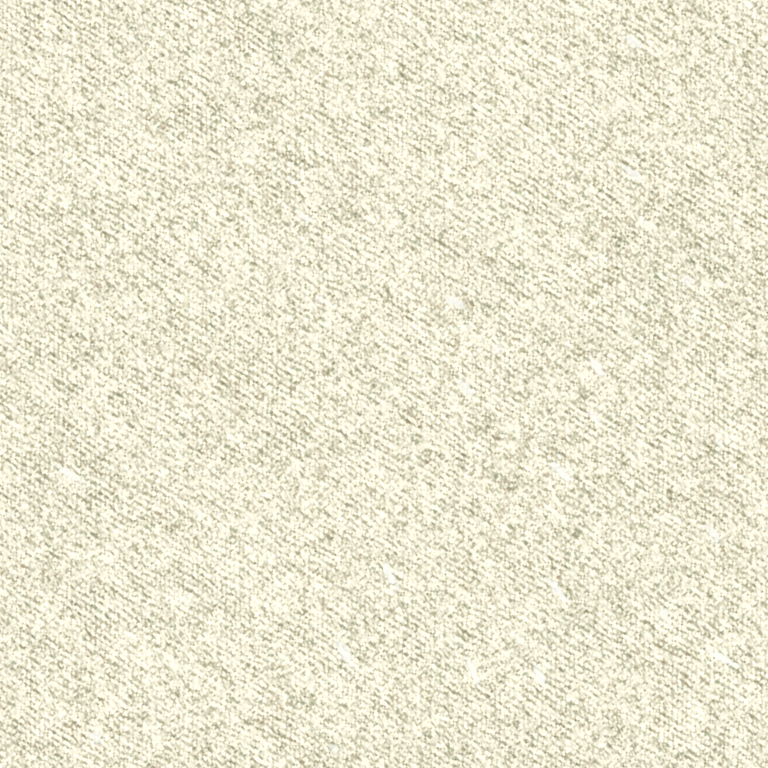
Give the GLSL for this texture, as a Shadertoy shader.

```glsl
// Cream cotton twill: fine diagonal ribs, shaded pits and a few pale slubs.

#define TWILL_RIBS 122.0    // diagonal ribs per canvas height
#define WARP_YARNS 165.0    // upright yarns per canvas width
#define TWILL_ANGLE 0.54    // downward slope of the ribs, in radians
#define GRAIN_SCALE 350.0   // fibre specks per canvas
#define CONTRAST 1.08       // strength of light and shade
#define SLUB_CELLS 8.0      // slub grid cells per canvas
#define SLUB_SHARE 0.45     // share of cells that hold a slub
#define CREAM vec3(0.950, 0.931, 0.843)

const float TAU = 6.2831853;

// Integer hash of a lattice cell, two values in 0..1
vec2 hash2(vec2 cell) {
    uvec2 h = uvec2(ivec2(cell)) * 1664525u + 1013904223u;
    h.x += h.y * 1664525u;
    h.y += h.x * 1664525u;
    h ^= h >> 16u;
    h.x += h.y * 1664525u;
    h.y += h.x * 1664525u;
    h ^= h >> 16u;
    return vec2(h & 65535u) / 65535.0;
}

// Smooth value noise in -1..1
float noise(vec2 p) {
    vec2 cell = floor(p);
    vec2 f = fract(p);
    f = f * f * (3.0 - 2.0 * f);
    float low = mix(hash2(cell).x, hash2(cell + vec2(1, 0)).x, f.x);
    float high = mix(hash2(cell + vec2(0, 1)).x, hash2(cell + vec2(1, 1)).x, f.x);
    return 2.0 * mix(low, high, f.y) - 1.0;
}

vec2 rotate(vec2 p, float angle) {
    float c = cos(angle), s = sin(angle);
    return vec2(c * p.x - s * p.y, s * p.x + c * p.y);
}

// Light and shade of the weave, roughly a unit normal spread
float weave(vec2 p) {
    vec2 along = rotate(p, TWILL_ANGLE);
    vec2 wobble = vec2(noise(p * 38.0), noise(p * 31.0 + 70.0));
    float rib = along.y * TWILL_RIBS + 0.32 * wobble.x;
    float yarn = p.x * WARP_YARNS + 0.25 * wobble.y;

    float ribWave = cos(TAU * rib);
    float yarnWave = cos(TAU * yarn);
    float clarity = 0.85 + 0.4 * noise(p * 24.0 + 15.0);

    float shade = clarity * (0.68 * ribWave + 0.32 * yarnWave);
    shade += 0.30 * ribWave * yarnWave;
    shade += 0.42 * noise(vec2(yarn * 0.38, rib * 1.2) + 200.0);
    shade += 0.80 * noise(vec2(yarn * 1.0, rib * 1.9) + 400.0);
    shade += 1.50 * noise(rotate(p, 0.9) * GRAIN_SCALE + 600.0);
    shade += 0.12 * noise(along * vec2(9.0, 26.0) + 33.0);
    shade += 0.08 * noise(p * 6.0 + 50.0);
    return CONTRAST * shade;
}

// Coverage of the scattered pale slubs
float slubs(vec2 p) {
    vec2 home = floor(p * SLUB_CELLS);
    float fray = 0.4 * noise(p * 210.0 + 90.0);
    float cover = 0.0;
    for (int j = -1; j <= 1; j++)
    for (int i = -1; i <= 1; i++) {
        vec2 cell = home + vec2(i, j);
        vec2 jitter = hash2(cell + 811.0);
        vec2 kind = hash2(cell + 307.0);
        vec2 size = hash2(cell + 523.0);
        vec2 center = (cell + jitter) / SLUB_CELLS;
        vec2 q = rotate(p - center, 0.45 + 0.7 * kind.y);
        vec2 radius = vec2(mix(0.008, 0.027, size.x * size.x),
                           mix(0.0045, 0.007, size.y));
        float body = 1.0 - smoothstep(0.45, 1.15, length(q / radius) + fray);
        float present = step(kind.x, SLUB_SHARE);
        cover = max(cover, present * body * mix(0.6, 1.0, size.x));
    }
    return cover;
}

void mainImage(out vec4 fragColor, in vec2 fragCoord) {
    vec2 p = fragCoord / iResolution.y;
    float shade = weave(p);

    // Soft highlights, deeper shadows
    vec3 color = CREAM + shade * (shade > 0.0 ? 0.064 : 0.118);

    // Shadows vary finely between olive and tan
    float hue = noise(p * 190.0 + 140.0) + 0.25 * noise(p * 14.0 + 20.0);
    float depth = 0.2 + clamp(-shade, 0.0, 1.5);
    color += depth * (hue * vec3(0.012, -0.006, -0.005) + vec3(0.0, 0.002, -0.010));

    color = mix(color, vec3(1.0, 1.0, 0.975), slubs(p));
    fragColor = vec4(clamp(color, 0.0, 1.0), 1.0);
}
```
